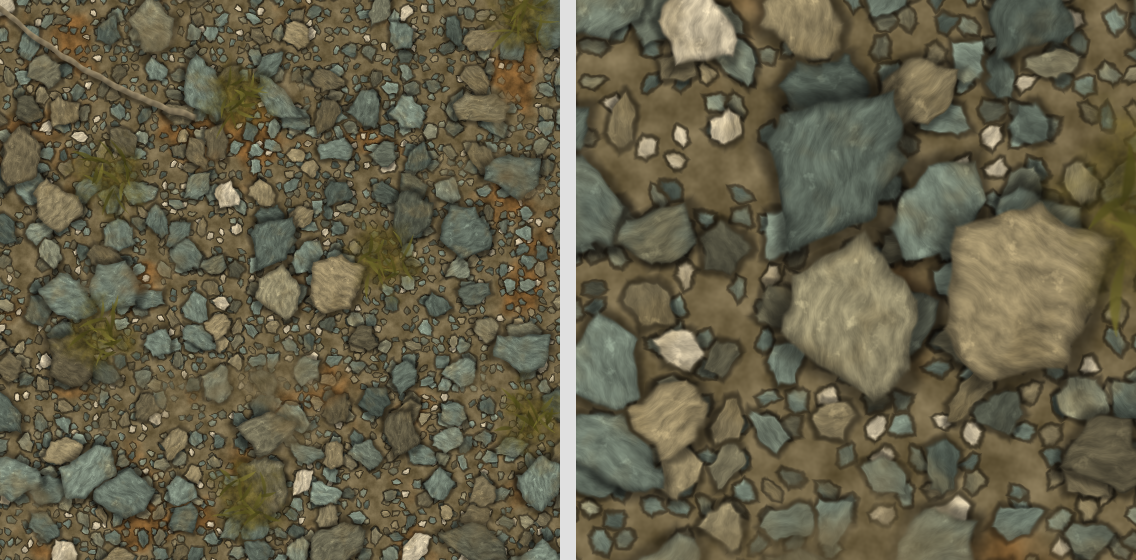
Left: the whole. Right: its middle third, enlarged.
Give the GLSL for this texture, as a three.js fragment shader.

```glsl
// Stony ground: faceted grey-green stones over ochre soil, with moss and a twig.
// Four scales of jittered cells hold random convex polygons, drawn small to large;
// gradient noise roughens their outlines, grain and the dust that half buries them.
varying vec2 vUv;

float hash(vec2 p) {
  return fract(sin(dot(p, vec2(127.1, 311.7))) * 43758.5);
}

vec2 hash2(vec2 p) {
  return vec2(hash(p), hash(p + 37.3));
}

mat2 rotation(float a) {
  return mat2(cos(a), sin(a), -sin(a), cos(a));
}

float cornerSlope(vec2 corner, vec2 offset) {
  float a = 6.2832 * hash(corner);
  return dot(vec2(cos(a), sin(a)), offset);
}

// Gradient noise, about -0.7 to 0.7
float noise(vec2 p) {
  vec2 i = floor(p), f = fract(p);
  vec2 u = f * f * f * (f * (f * 6.0 - 15.0) + 10.0);
  vec2 e = vec2(1.0, 0.0);
  return mix(mix(cornerSlope(i, f), cornerSlope(i + e, f - e), u.x),
             mix(cornerSlope(i + e.yx, f - e.yx), cornerSlope(i + 1.0, f - 1.0), u.x), u.y);
}

float fbm(vec2 p) {
  float sum = 0.0, amp = 1.0;
  for (int k = 0; k < 4; k++) {
    sum += amp * noise(p);
    p = rotation(0.6) * p * 2.03 + 11.7;
    amp *= 0.55;
  }
  return sum;
}

vec3 soilColor(vec2 uv) {
  float grain = fbm(uv * 42.0);
  vec3 soil = mix(vec3(0.35, 0.30, 0.19), vec3(0.54, 0.48, 0.35), 0.5 + 0.75 * grain);
  float rust = smoothstep(0.15, 0.6, fbm(uv * 6.0 + 5.0));
  return mix(soil, vec3(0.47, 0.31, 0.14) * (1.0 + 0.5 * grain), 0.7 * rust);
}

// Polygon distance from the tightest of six randomly spaced facets
float stoneDistance(vec2 q, vec2 id) {
  float d = -1.0;
  for (float k = 0.0; k < 6.0; k++) {
    float a = (k + 0.6 * hash(id + k * 3.1)) * 1.0472;
    d = max(d, dot(q, vec2(cos(a), sin(a))) - 0.30 - 0.22 * hash(id + k * 5.7 + 9.0));
  }
  return d;
}

// Lays one scale of stones over the ground
vec3 addStones(vec3 ground, vec2 uv, float scale, float cover, float pale) {
  vec2 p = uv * scale + scale * 1.7;
  p += 0.10 * vec2(noise(p * 2.3), noise(p * 2.3 + 40.0));
  p += 0.04 * vec2(noise(p * 7.0), noise(p * 7.0 + 20.0));
  float nearest = 1.0, second = 1.0;
  vec2 stone = vec2(0.0), local = vec2(0.0);
  for (float j = -1.0; j <= 1.0; j++) {
    for (float i = -1.0; i <= 1.0; i++) {
      vec2 id = floor(p) + vec2(i, j);
      if (hash(id + 71.0) > cover) continue;
      vec2 q = rotation(6.28 * hash(id + 13.0)) * (p - id - 0.2 - 0.6 * hash2(id));
      q.y *= 1.0 + 0.6 * hash(id + 23.0);
      float d = stoneDistance(q, id);
      if (d < nearest) {
        second = nearest;
        nearest = d;
        stone = id;
        local = q;
      } else second = min(second, d);
    }
  }
  float depth = min(-nearest, 0.5 * (second - nearest));
  ground *= mix(0.58, 1.0, smoothstep(0.0, 0.13, nearest));

  // Stone tone: grey, blue-green or tan, with some pale pebbles
  vec3 tone = mix(vec3(0.30, 0.30, 0.26), vec3(0.53, 0.52, 0.45), hash(stone + 3.0));
  float hue = hash(stone + 53.0);
  tone *= mix(vec3(0.91, 1.02, 1.04), vec3(1.08, 0.99, 0.85), smoothstep(0.35, 0.95, hue));
  tone = mix(tone, vec3(0.74, 0.69, 0.58), step(hash(stone + 91.0), pale));

  // Layered grain along each stone, lit from the upper left
  vec2 grainPos = local / scale * vec2(55.0, 110.0) + stone * 3.7;
  float grain = fbm(grainPos);
  vec2 away = p - stone - 0.2 - 0.6 * hash2(stone);
  float light = 1.04 + 0.32 * grain + 0.22 * dot(away, vec2(-0.6, 0.8));
  light += 0.25 * smoothstep(0.3, 0.75, fbm(uv * 75.0 + 8.0));
  light *= mix(0.62, 1.0, smoothstep(0.0, 0.09, depth));
  tone = mix(tone, vec3(0.46, 0.40, 0.27), 0.45 * smoothstep(0.0, 0.6, fbm(uv * 17.0 + stone)));
  return mix(ground, tone * light, smoothstep(0.0, 0.003 * scale, depth));
}

// Tufts of short curved blades on an olive stain
vec3 addMoss(vec3 color, vec2 uv) {
  for (float t = 0.0; t < 7.0; t++) {
    vec2 p = uv - fract(vec2(0.755, 0.57) * t + vec2(0.42, 0.83));
    if (length(p) > 0.13) continue;
    float stain = smoothstep(0.085, 0.015, length(p) + 0.04 * fbm(uv * 22.0));
    color = mix(color, vec3(0.32, 0.28, 0.11) * (1.0 + 0.7 * fbm(uv * 50.0)), 0.75 * stain);
    for (float b = 0.0; b < 16.0; b++) {
      vec2 id = vec2(t, b);
      vec2 q = rotation(6.28 * hash(id)) * (p - 0.07 * (hash2(id + 5.0) - 0.5));
      float along = q.x / (0.025 + 0.03 * hash(id + 8.0));
      float width = 0.0045 * along * (1.0 - along) * 4.0;
      float side = abs(q.y - 0.012 * along * along) - width * (0.4 + 0.5 * hash(id + 2.0));
      float blade = smoothstep(0.0015, -0.0015, side) * step(0.0, along) * step(along, 1.0);
      vec3 green = mix(vec3(0.27, 0.26, 0.08), vec3(0.50, 0.47, 0.20), hash(id + 17.0));
      color = mix(color, green * (0.7 + 0.4 * along), 0.8 * blade);
    }
  }
  return color;
}

vec3 addTwig(vec3 color, vec2 uv) {
  float bend = 0.985 - 0.85 * uv.x + 0.85 * uv.x * uv.x + 0.006 * noise(uv.xx * 25.0);
  float d = (uv.y - bend) * 0.8;
  float reach = smoothstep(0.355, 0.34, uv.x);
  color *= 1.0 - 0.4 * reach * smoothstep(0.010, 0.002, abs(d + 0.005));
  vec3 bark = vec3(0.50, 0.45, 0.35) * (1.0 + 45.0 * d + 0.3 * noise(uv * 90.0));
  return mix(color, bark, reach * smoothstep(0.006, 0.0035, abs(d)));
}

void main() {
  vec3 soil = soilColor(vUv);
  vec3 color = addStones(soil, vUv, 58.0, 0.60, 0.13);
  color = addStones(color, vUv, 29.0, 0.55, 0.07);
  color = addStones(color, vUv, 15.0, 0.50, 0.02);
  color = addStones(color, vUv, 8.5, 0.38, 0.0);
  float dust = smoothstep(0.15, 0.75, fbm(vUv * 5.0 + 31.0) + 0.25 * noise(vUv * 40.0));
  color = mix(color, soil, 0.65 * dust);
  color = addMoss(color, vUv);
  color = addTwig(color, vUv);
  gl_FragColor = vec4(clamp(color, 0.0, 1.0), 1.0);
}
```
